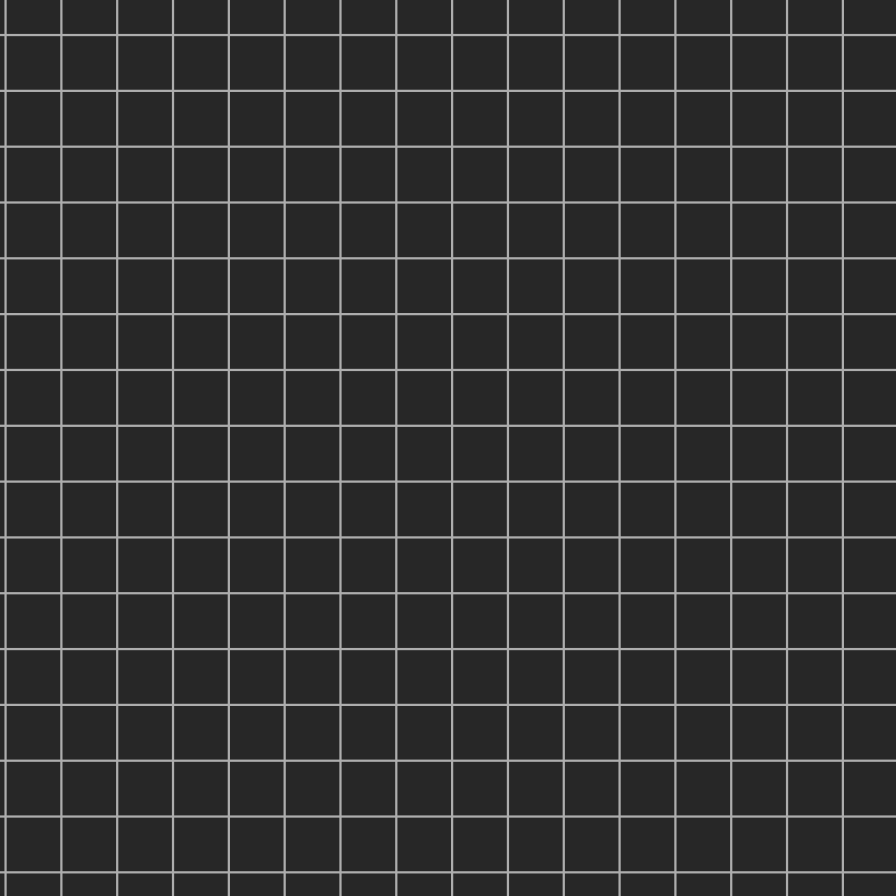
This pattern is drawn by a WebGL 2 fragment shader. Its source:

```glsl
#version 300 es
precision highp float;

#define CELL_PITCH 0.06230
#define GRID_ORIGIN vec2(0.0062, 0.0264)
#define LINE_WIDTH 0.0025
#define LINE_COLOR vec3(0.68)
#define GROUND_COLOR vec3(0.153)

uniform vec2 u_resolution;
out vec4 fragColor;

// Signed distance to the nearest grid line along each axis
vec2 gridLineOffset(vec2 point) {
    vec2 cell = (point - GRID_ORIGIN) / CELL_PITCH;
    return (fract(cell + 0.5) - 0.5) * CELL_PITCH;
}

// Share of a pixel footprint covered by a line on each axis
vec2 lineCoverage(vec2 offset, float pixelSize) {
    vec2 nearEdge = max(offset - 0.5 * pixelSize, vec2(-0.5 * LINE_WIDTH));
    vec2 farEdge = min(offset + 0.5 * pixelSize, vec2(0.5 * LINE_WIDTH));
    return clamp((farEdge - nearEdge) / pixelSize, 0.0, 1.0);
}

void main() {
    float pixelSize = 1.0 / min(u_resolution.x, u_resolution.y);
    vec2 point = gl_FragCoord.xy * pixelSize;

    // Union of the vertical and horizontal lines
    vec2 coverage = lineCoverage(gridLineOffset(point), pixelSize);
    float grid = 1.0 - (1.0 - coverage.x) * (1.0 - coverage.y);

    fragColor = vec4(mix(GROUND_COLOR, LINE_COLOR, grid), 1.0);
}
```
